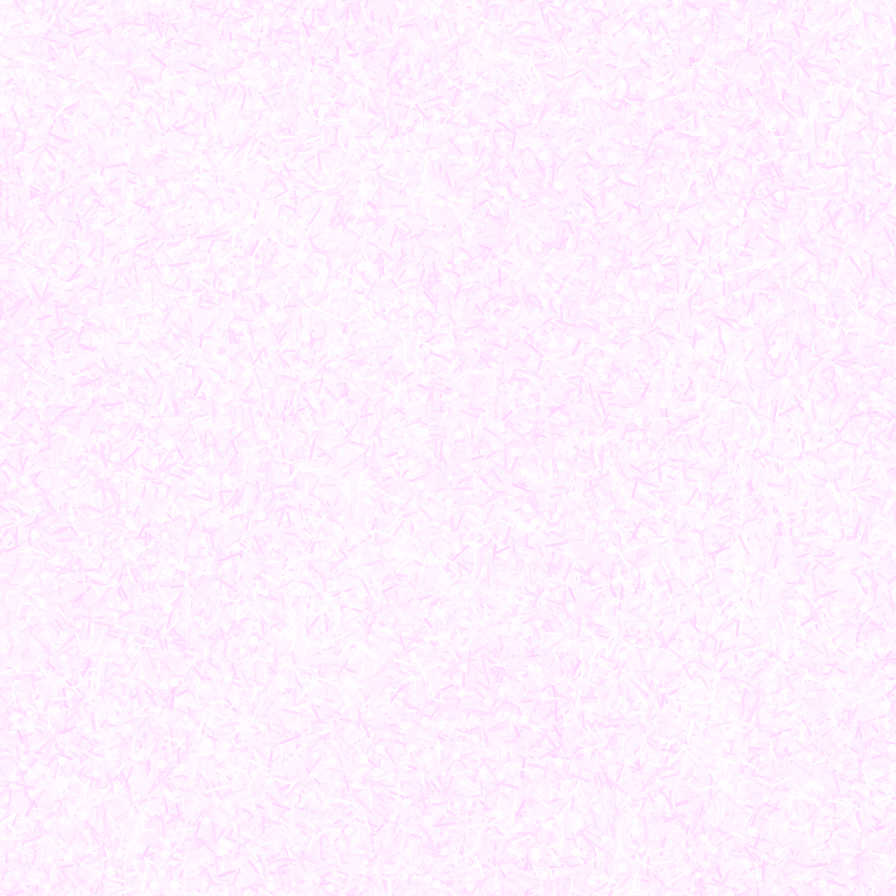
This texture is drawn by a WebGL 1 fragment shader. Its source:

```glsl
precision highp float;

// Pale pink fibrous paper: layers of short, randomly turned fibres are
// laid over a softly clouded ground, then small white flecks are scattered
// on top. Only the green channel varies.
uniform vec2 u_resolution;

float hash(vec2 p) {
  return fract(sin(dot(p, vec2(127.1, 311.7))) * 43758.5453);
}

vec2 hash2(vec2 p) {
  return vec2(hash(p), hash(p + 57.3));
}

float valueNoise(vec2 p) {
  vec2 i = floor(p);
  vec2 f = fract(p);
  f = f * f * (3.0 - 2.0 * f);
  return mix(mix(hash(i), hash(i + vec2(1.0, 0.0)), f.x),
             mix(hash(i + vec2(0.0, 1.0)), hash(i + vec2(1.0, 1.0)), f.x), f.y);
}

// Clouds centred on zero, from three octaves of noise
float clouds(vec2 p) {
  float sum = 0.0;
  float amplitude = 0.5;
  for (int i = 0; i < 3; i++) {
    sum += amplitude * (valueNoise(p) - 0.5);
    p = p * 2.3 + 17.0;
    amplitude *= 0.6;
  }
  return sum;
}

// Coverage of a shape whose edge lies at the given radius
float cover(float dist, float radius, float pixel) {
  return 1.0 - smoothstep(radius - 0.7 * pixel, radius + 0.7 * pixel, dist);
}

// Lay one layer of fibres over the tone, one fibre to a cell
float layFibres(float tone, vec2 uv, float seed, float pixel) {
  const float CELLS = 64.0;
  vec2 home = floor(uv * CELLS);
  for (int y = -1; y <= 1; y++) {
    for (int x = -1; x <= 1; x++) {
      vec2 cell = home + vec2(float(x), float(y));
      vec2 key = cell + seed;
      vec2 offset = uv - (cell + hash2(key)) / CELLS;
      float angle = 3.14159 * hash(key + 11.9);
      vec2 along = vec2(cos(angle), sin(angle));
      float halfLength = mix(0.005, 0.012, hash(key + 23.1));
      float reach = clamp(dot(offset, along), -halfLength, halfLength);
      float dist = length(offset - along * reach);
      float fibreTone = mix(0.845, 1.0, pow(hash(key + 37.7), 0.65));
      tone = mix(tone, fibreTone, cover(dist, 0.0014, pixel));
    }
  }
  return tone;
}

// Coverage of one layer of round flecks, missing from some cells
float flecks(vec2 uv, float seed, float pixel) {
  const float CELLS = 36.0;
  vec2 home = floor(uv * CELLS);
  float coverage = 0.0;
  for (int y = -1; y <= 1; y++) {
    for (int x = -1; x <= 1; x++) {
      vec2 cell = home + vec2(float(x), float(y));
      vec2 key = cell + seed;
      float dist = length(uv - (cell + hash2(key)) / CELLS);
      float radius = mix(0.0026, 0.0052, hash(key + 41.3));
      float present = step(hash(key + 71.9), 0.6);
      float strength = mix(0.6, 1.0, hash(key + 93.7));
      coverage = max(coverage, present * strength * cover(dist, radius, pixel));
    }
  }
  return coverage;
}

void main() {
  vec2 uv = gl_FragCoord.xy / u_resolution.y;
  float pixel = 1.0 / u_resolution.y;

  // Ground and fibres
  float green = 0.95;
  for (int i = 0; i < 5; i++) {
    green = layFibres(green, uv, 131.0 * float(i) + 5.0, pixel);
  }
  green += 0.03 * clouds(uv * 5.0);

  // White flecks
  for (int i = 0; i < 2; i++) {
    green = mix(green, 0.995, flecks(uv, 211.0 * float(i) + 700.0, pixel));
  }

  gl_FragColor = vec4(1.0, min(green, 1.0), 1.0, 1.0);
}
```
